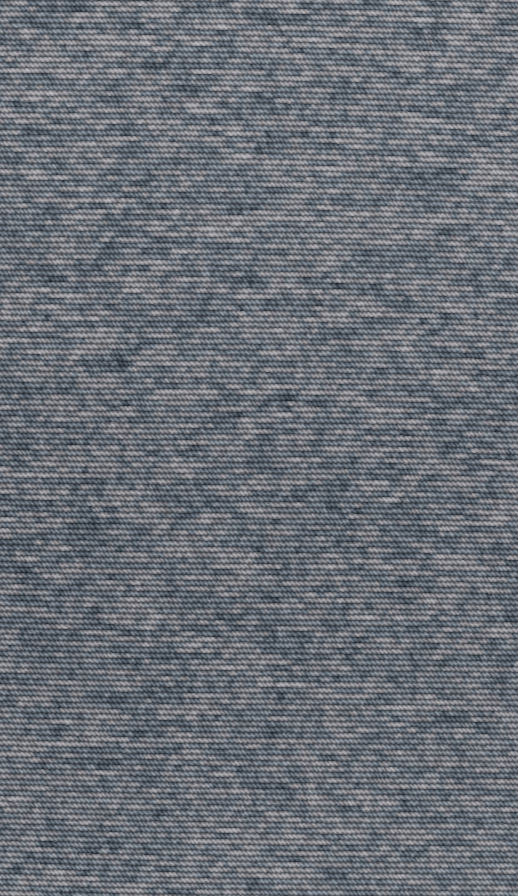
This texture is drawn by a WebGL 1 fragment shader. Its source:

```glsl
precision highp float;
// Slate blue woven cloth: fine horizontal ribs of small slanted stitches,
// streaked with pale yarn. Each rib takes its tone from one-dimensional cell
// noise; layered sines give the faint patches, the sag and the soft light.

#define RIBS 160.0          // ribs per canvas height
#define STITCHES 184.0      // stitches per canvas height
#define STREAKS 31.0        // yarn streaks per canvas height
#define BASE_TONE 0.443
#define RIB_DEPTH 0.126
#define STITCH_DEPTH 0.050
#define STREAK_DEPTH 0.26
#define GRAIN_DEPTH 0.20
#define LIGHT_DEPTH 0.020
#define TILT 0.014
#define COOL_TINT vec3(-0.042, 0.001, 0.044)
#define WARM_TINT vec3(0.004, -0.002, 0.014)

uniform vec2 u_resolution;

const float TAU = 6.2831853;

float hash(vec2 cell) {
  vec3 q = fract(vec3(cell.xyx) * vec3(0.1031, 0.1030, 0.0973));
  q += dot(q, q.yzx + 33.33);
  return fract((q.x + q.y) * q.z);
}

// Smooth noise along one rib, independent from rib to rib
float yarnNoise(float x, float rib) {
  float shifted = x + 17.0 * hash(vec2(rib, 3.0));
  float cell = floor(shifted);
  float blend = smoothstep(0.0, 1.0, shifted - cell);
  return mix(hash(vec2(cell, rib)), hash(vec2(cell + 1.0, rib)), blend);
}

// Loose patches, wider than tall, from -1 to 1
float patches(vec2 p) {
  float a = sin(31.0 * p.y + 2.0 * sin(9.0 * p.x + 4.0 * p.y));
  float b = sin(13.0 * p.x + 19.0 * p.y + 1.7 * sin(23.0 * p.y));
  float c = sin(83.0 * p.y - 11.0 * p.x + 2.5 * sin(15.0 * p.x));
  return (a + b + c) / 3.0;
}

void main() {
  vec2 p = gl_FragCoord.xy / u_resolution.y;

  // Ribs, slightly tilted and sagging, with edges that bulge at each stitch
  float sag = TILT * p.x + 0.0015 * sin(7.0 * p.x + 3.0 * p.y);
  float ribCoord = (p.y + sag) * RIBS;
  float rib = floor(ribCoord);
  float across = ribCoord - rib;
  float stitchCoord = p.x * STITCHES + 0.5 * rib + 0.4 * across
                    + 0.9 * yarnNoise(p.x * 40.0, rib + 419.0);
  float bulge = 0.08 * sin(TAU * stitchCoord);
  float ridge = pow(0.5 - 0.5 * cos(TAU * (across + bulge)), 0.75);

  // Pale and dark yarn streaks, a little stronger toward the top
  float patch = patches(p);
  float streak = 0.55 * yarnNoise(p.x * STREAKS, rib)
               + 0.45 * yarnNoise(p.x * STREAKS * 3.1, rib + 211.0) - 0.5;
  float gain = 1.0 + 0.25 * patch + 0.4 * (p.y - 0.5);
  float yarn = streak * gain + 0.01 * patch;

  // Uneven brightness of single stitches and of the fibres in them
  float stitch = cos(TAU * stitchCoord);
  float grain = yarnNoise(p.x * STITCHES, rib + 613.0) - 0.5;
  float halfRib = floor(ribCoord * 2.0);
  float fibre = yarnNoise(p.x * STITCHES * 1.3, halfRib + 907.0) - 0.5;

  // Soft light: brighter above, dimmest below the middle and at the left
  float light = cos(5.2 * (p.y - 0.93)) + 1.2 * (p.x - 0.3);

  float body = 0.7 + 0.4 * ridge;
  float tone = BASE_TONE + LIGHT_DEPTH * light
             + RIB_DEPTH * (2.0 * ridge - 1.14)
             + body * (STREAK_DEPTH * yarn + STITCH_DEPTH * stitch
                       + GRAIN_DEPTH * (0.75 * grain + 0.55 * fibre));
  tone -= 0.4 * max(tone - 0.62, 0.0);

  // Blue ground yarn, warmer pale yarn, near neutral gaps
  float warmth = smoothstep(-0.18, 0.24, yarn + 0.2 * grain);
  vec3 tint = mix(COOL_TINT, WARM_TINT, warmth);
  tint = mix(vec3(-0.015, 0.0, 0.025), tint, 0.25 + 0.75 * ridge);
  gl_FragColor = vec4(clamp(vec3(tone) + tint, 0.07, 0.88), 1.0);
}
```
